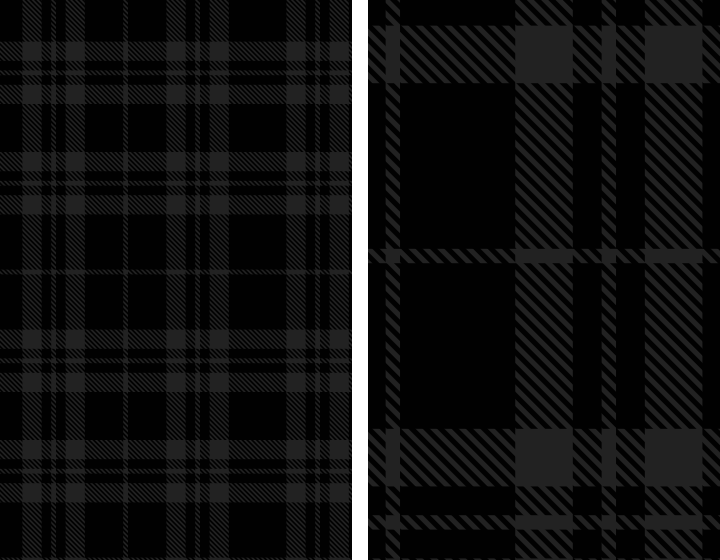
Left: the whole. Right: its middle third, enlarged.
A WebGL 2 fragment shader for this pattern:

```glsl
#version 300 es
precision highp float;
// Dark tartan: grey bands and fine overchecks on black, woven in a diagonal twill.
uniform vec2 u_resolution;
out vec4 outColor;

// Soft-edged stripe; d is the distance from its centre line.
float stripe(float d, float halfWidth, float pixel) {
  return clamp(0.5 + (halfWidth - d) / pixel, 0.0, 1.0);
}

// One thread direction: a lone overcheck, mirrored groups of band, line, band.
float sett(float t, float period, float groupOffset, float pixel) {
  float fromCheck = abs(mod(t + 0.5 * period, period) - 0.5 * period);
  float fromGroup = abs(fromCheck - groupOffset);
  float thin = stripe(min(fromCheck, fromGroup), 0.5, pixel);
  float wide = stripe(abs(fromGroup - 4.5), 2.0, pixel);
  return max(thin, wide);
}

void main() {
  // One unit is the width of a thin line and of one twill rib.
  float unitsHigh = 116.67;
  float pixel = unitsHigh / u_resolution.y;
  vec2 p = gl_FragCoord.xy * pixel;

  float warp = sett(p.x - 26.17, 55.0, 15.0, pixel);
  float weft = sett(p.y, 60.0, 18.5, pixel);

  // Ribs fall to the right, showing warp and weft in turn.
  float rib = abs(fract(p.x + p.y) - 0.5) * 0.7071;
  float twill = stripe(rib, 0.1768, pixel);
  float thread = mix(weft, warp, twill);

  vec3 black = vec3(0.003);
  vec3 charcoal = vec3(0.132);
  outColor = vec4(mix(black, charcoal, thread), 1.0);
}
```
